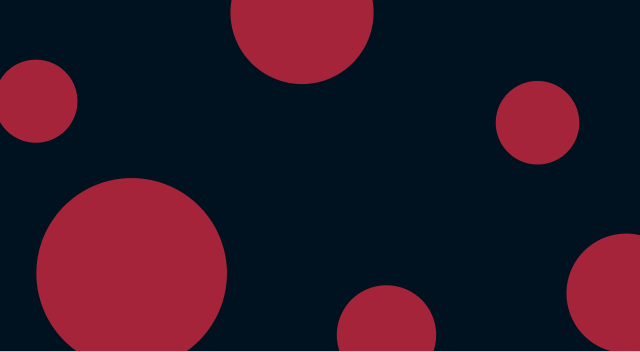
Give the GLSL for this background, as a Shadertoy shader.

```glsl
// Flat crimson discs scattered over a dark navy field, with a thin pale bottom rim.

const vec3 NAVY    = vec3(0.000, 0.070, 0.122);
const vec3 CRIMSON = vec3(0.651, 0.141, 0.227);
const vec3 PALE    = vec3(0.880, 0.870, 0.880);

const float RIM_HEIGHT = 0.0025;

// Each disc: centre x, centre y, radius, in units of canvas height
const int DISC_COUNT = 6;
const vec3 DISCS[DISC_COUNT] = vec3[DISC_COUNT](
    vec3(0.858, 0.9645, 0.2033),
    vec3(0.102, 0.7125, 0.1180),
    vec3(1.527, 0.6513, 0.1187),
    vec3(0.374, 0.2234, 0.2707),
    vec3(1.098, 0.0485, 0.1411),
    vec3(1.779, 0.1667, 0.1697)
);

// Signed distance to the nearest disc edge
float discField(vec2 p) {
    float nearest = 1e3;
    for (int i = 0; i < DISC_COUNT; i++) {
        nearest = min(nearest, length(p - DISCS[i].xy) - DISCS[i].z);
    }
    return nearest;
}

// Share of a pixel lying inside a shape
float coverage(float signedDistance, float pixelSize) {
    return clamp(0.5 - signedDistance / pixelSize, 0.0, 1.0);
}

void mainImage(out vec4 fragColor, in vec2 fragCoord) {
    float pixelSize = 1.0 / iResolution.y;
    vec2 p = fragCoord * pixelSize;

    // Discs over the field
    vec3 color = mix(NAVY, CRIMSON, coverage(discField(p), pixelSize));

    // Pale rim along the bottom
    color = mix(color, PALE, coverage(p.y - RIM_HEIGHT, pixelSize));

    fragColor = vec4(color, 1.0);
}
```
